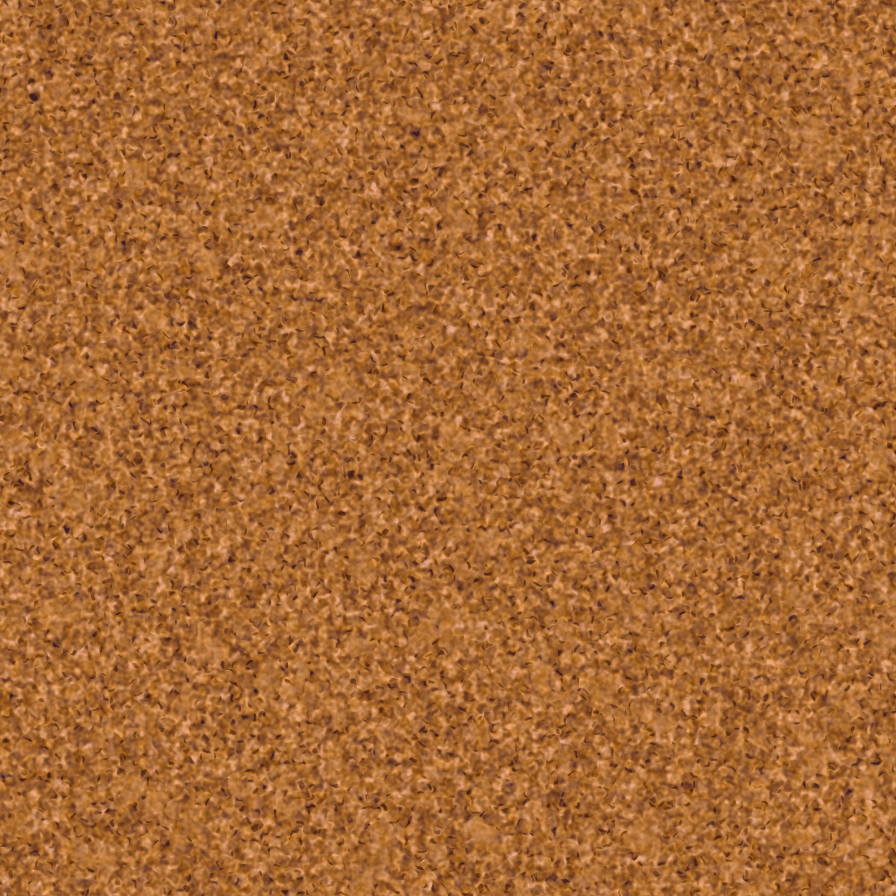
Give the GLSL for this texture, as a Shadertoy shader.

```glsl
// Pressed cork sheet: tiny stretched granules in ochre and brown, with short
// dark chips, light flecks and a few larger pale granules scattered among them.
// Soft Voronoi cells and gradient noise add up to one tone, which sets the colour.

// Integer hash: three random values in 0..1 per lattice cell and layer
vec3 hash3(vec2 cell, float layer) {
    uvec3 v = uvec3(ivec3(cell, layer)) * 1664525u + 1013904223u;
    v.x += v.y * v.z; v.y += v.z * v.x; v.z += v.x * v.y;
    v ^= v >> 16u;
    v.x += v.y * v.z; v.y += v.z * v.x; v.z += v.x * v.y;
    return vec3(v >> 8u) / 16777216.0;
}

float slope(vec2 cell, vec2 offset, float layer) {
    float angle = 6.2832 * hash3(cell, layer).x;
    return dot(vec2(cos(angle), sin(angle)), offset);
}

// Gradient noise around zero, with little broad variation
float noise(vec2 p, float layer) {
    vec2 i = floor(p), f = fract(p), right = vec2(1, 0), up = vec2(0, 1);
    vec2 s = f * f * (3.0 - 2.0 * f);
    float low = mix(slope(i, f, layer), slope(i + right, f - right, layer), s.x);
    float high = mix(slope(i + up, f - up, layer), slope(i + 1.0, f - 1.0, layer), s.x);
    return mix(low, high, s.y);
}

// Soft Voronoi of randomly turned, stretched granules:
// x = tone, y = gap to the next one, z = distance from the core
vec3 granules(vec2 p, float layer) {
    vec2 base = floor(p);
    float nearest = 9.0, second = 9.0, toneSum = 0.0, weightSum = 0.0;
    for (int y = -2; y <= 2; y++)
    for (int x = -2; x <= 2; x++) {
        vec2 cell = base + vec2(x, y);
        vec3 rnd = hash3(cell, layer);
        float angle = 6.2832 * rnd.z;
        vec2 axis = vec2(cos(angle), sin(angle));
        vec2 d = p - cell - rnd.xy;
        float dist = length(vec2(dot(d, axis) * 0.72, dot(d, vec2(-axis.y, axis.x)) * 1.4));
        float weight = exp(-14.0 * dist);
        toneSum += weight * hash3(cell, layer + 1.0).x;
        weightSum += weight;
        second = min(second, max(nearest, dist));
        nearest = min(nearest, dist);
    }
    return vec3(toneSum / weightSum, second - nearest, nearest);
}

void mainImage(out vec4 fragColor, in vec2 fragCoord) {
    vec2 uv = fragCoord / iResolution.y;

    // Ragged outlines from a small warp
    vec2 q = uv + 0.005 * vec2(noise(uv * 130.0, 1.0), noise(uv * 130.0, 2.0));

    // Granule tones and fine mottling, in standard deviations
    vec3 small = granules(q * 105.0, 10.0);
    float tone = 0.2 + 1.7 * (small.x - 0.5);
    tone += 2.7 * noise(q * 118.0, 3.0) + 1.7 * noise(uv * 205.0, 4.0);
    tone += 0.5 * noise(uv * 30.0, 5.0);

    // Larger, calmer pale granules
    vec3 large = granules(q * 36.0, 20.0);
    float pale = smoothstep(0.84, 0.93, large.x) * smoothstep(0.02, 0.2, large.y);
    tone = mix(tone, 0.6 + 0.5 * tone, 0.8 * pale);

    // Short dark chips and light flecks
    vec3 chip = granules(q * 98.0, 30.0);
    float core = 1.0 - smoothstep(0.12, 0.36, chip.z);
    float dark = core * smoothstep(0.55, 0.75, chip.x);
    float light = core * (1.0 - smoothstep(0.12, 0.3, chip.x));
    tone += (0.9 * light - 2.2 * dark) * (1.0 - 0.7 * pale);

    // Tone to cork colour: browns stay warm, highlights turn creamy
    tone = clamp(tone, -3.8, 2.5);
    vec3 color = vec3(0.645, 0.398, 0.18) + vec3(0.105, 0.09, 0.045) * tone;
    color.gb += vec2(0.004, tone > 0.0 ? 0.034 : 0.008) * tone * tone;

    // Greyer and more orange grains
    color += vec3(-0.03, 0.0, 0.1) * noise(q * 85.0, 6.0);

    fragColor = vec4(clamp(color, 0.0, 1.0), 1.0);
}
```
